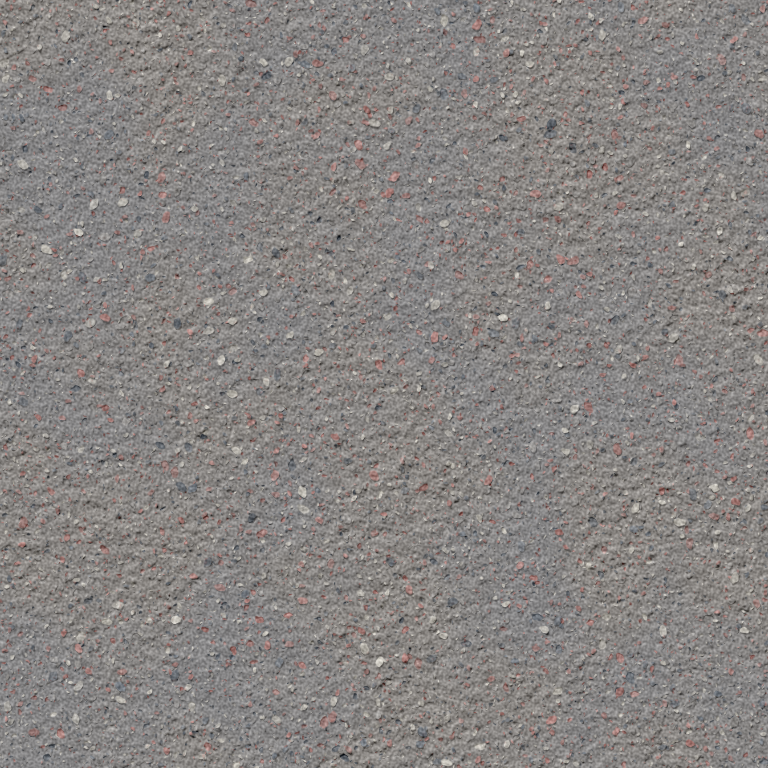
Give the GLSL for this texture, as a WebGL 1 fragment shader.

```glsl
precision highp float;
// Worn asphalt: a gritty grey binder with small pink, cream and slate stones.
// Gradient noise gives a height field lit from the upper left; three layers of
// jittered cells scatter raised and sunken stones, each with its own shadow.

uniform vec2 u_resolution;

const vec3 BINDER_WARM = vec3(0.545, 0.530, 0.515);
const vec3 BINDER_COOL = vec3(0.525, 0.522, 0.525);
const vec3 STONE_PINK  = vec3(0.660, 0.480, 0.460);
const vec3 STONE_CREAM = vec3(0.760, 0.745, 0.710);
const vec3 STONE_SLATE = vec3(0.400, 0.425, 0.455);
const vec3 STONE_GREY  = vec3(0.580, 0.570, 0.560);

const vec2  TO_LIGHT = vec2(-0.40, 0.92);
const float RELIEF_FREQ = 62.0;      // coarsest bumps across the canvas
const float RELIEF_STEP = 0.0018;    // sampling distance for the slope
const float RELIEF_GAIN = 0.150;
const float CREVICE_DEPTH = 0.150;
const float GRAIN_FREQ = 277.0;
const float GRAIN_GAIN = 0.170;
const float PATCH_FREQ = 4.5;        // broad smooth and rough areas
const float STONE_FREQ = 54.0;       // cells of the largest stones
const float STONE_SHARE = 0.34;      // part of the cells holding a stone
const float SHADOW_LENGTH = 0.0021;
const float SHADOW_DEPTH = 0.150;

const float TAU = 6.2831853;

float hash(vec2 p) {
  vec3 q = fract(p.xyx * vec3(0.1031, 0.1030, 0.0973));
  q += dot(q, q.yzx + 33.33);
  return fract((q.x + q.y) * q.z);
}

float cornerSlope(vec2 cell, vec2 offset) {
  float angle = TAU * hash(cell);
  return dot(vec2(cos(angle), sin(angle)), offset);
}

// Gradient noise, roughly -0.7 to 0.7
float gradientNoise(vec2 p) {
  vec2 i = floor(p), f = p - i;
  vec2 w = f * f * f * (f * (f * 6.0 - 15.0) + 10.0);
  vec2 e = vec2(1.0, 0.0);
  return mix(
    mix(cornerSlope(i, f), cornerSlope(i + e, f - e), w.x),
    mix(cornerSlope(i + e.yx, f - e.yx), cornerSlope(i + 1.0, f - 1.0), w.x), w.y);
}

mat2 rotation(float a) {
  return mat2(cos(a), sin(a), -sin(a), cos(a));
}

float surfaceHeight(vec2 p) {
  float sum = 0.0, gain = 1.0;
  p *= RELIEF_FREQ * vec2(0.92, 1.08);
  for (int octave = 0; octave < 3; octave++) {
    sum += gain * gradientNoise(p);
    p = rotation(0.5) * p * 1.95 + 17.3;
    gain *= 0.6;
  }
  return sum;
}

vec3 stoneColour(float pick) {
  vec3 c = mix(STONE_PINK, STONE_CREAM, step(0.30, pick));
  c = mix(c, STONE_SLATE, step(0.56, pick));
  return mix(c, STONE_GREY, step(0.76, pick));
}

// Blends one layer of scattered stones and their shadows over the ground
vec3 addStones(vec3 ground, vec2 p, float freq, float pixel) {
  vec2 q = p * freq, home = floor(q);
  vec2 shift = TO_LIGHT * SHADOW_LENGTH * min(freq, 110.0);
  float edge = max(0.8 * pixel * freq, 0.04);
  for (int y = -1; y <= 1; y++) {
    for (int x = -1; x <= 1; x++) {
      vec2 cell = home + vec2(float(x), float(y));
      float present = step(hash(cell + 3.7), STONE_SHARE);
      vec2 centre = cell + 0.2 + 0.6 * vec2(hash(cell + 11.1), hash(cell + 29.4));
      float size = hash(cell + 41.9);
      float radius = mix(0.16, 0.36, size * size);
      mat2 turn = rotation(TAU * hash(cell + 53.2));
      vec2 squash = vec2(0.82, 1.25);
      float bodyDist = length(turn * (q - centre) * squash) - radius;
      float litDist = length(turn * (q + shift - centre) * squash) - radius;
      float body = present * (1.0 - smoothstep(-edge, edge, bodyDist));
      float blocked = present * (1.0 - smoothstep(-edge, edge, litDist));
      float raised = step(0.4, hash(cell + 67.8));
      float shade = mix(body * (1.0 - blocked), blocked * (1.0 - body), raised);
      vec3 stone = stoneColour(hash(cell + 79.5)) + 0.12 * (hash(cell + 97.3) - 0.5);
      ground = mix(ground, stone, body * mix(0.5, 0.95, hash(cell + 101.6)));
      ground -= SHADOW_DEPTH * shade;
    }
  }
  return ground;
}

void main() {
  float pixel = 1.0 / min(u_resolution.x, u_resolution.y);
  vec2 p = gl_FragCoord.xy * pixel;

  // Broad variation of tint and roughness
  float patches = gradientNoise(p * PATCH_FREQ + 5.2)
                + 0.5 * gradientNoise(p * PATCH_FREQ * 2.7 + 31.0);
  float rough = clamp(1.0 + 0.6 * patches, 0.65, 1.4);
  vec3 colour = mix(BINDER_COOL, BINDER_WARM, smoothstep(-0.4, 0.4, patches));
  colour += 0.03 * gradientNoise(p * 23.0 + 8.0);

  // Stones with uneven outlines, smallest first
  vec2 wobble = vec2(gradientNoise(p * 150.0), gradientNoise(p * 150.0 + 61.0));
  vec2 bent = p + 0.0022 * wobble;
  colour = addStones(colour, bent + 0.37, STONE_FREQ * 3.5, pixel);
  colour = addStones(colour, bent + 0.71, STONE_FREQ * 2.0, pixel);
  colour = addStones(colour, bent, STONE_FREQ, pixel);

  // Lit relief, dark crevices and fine grit
  vec2 lightStep = TO_LIGHT * RELIEF_STEP;
  float slope = rough * (surfaceHeight(p - lightStep) - surfaceHeight(p + lightStep));
  colour += RELIEF_GAIN * slope - CREVICE_DEPTH * smoothstep(0.40, 0.95, -slope);
  colour += GRAIN_GAIN * gradientNoise(rotation(0.3) * p * GRAIN_FREQ + 13.0);
  gl_FragColor = vec4(clamp(colour, 0.0, 1.0), 1.0);
}
```
